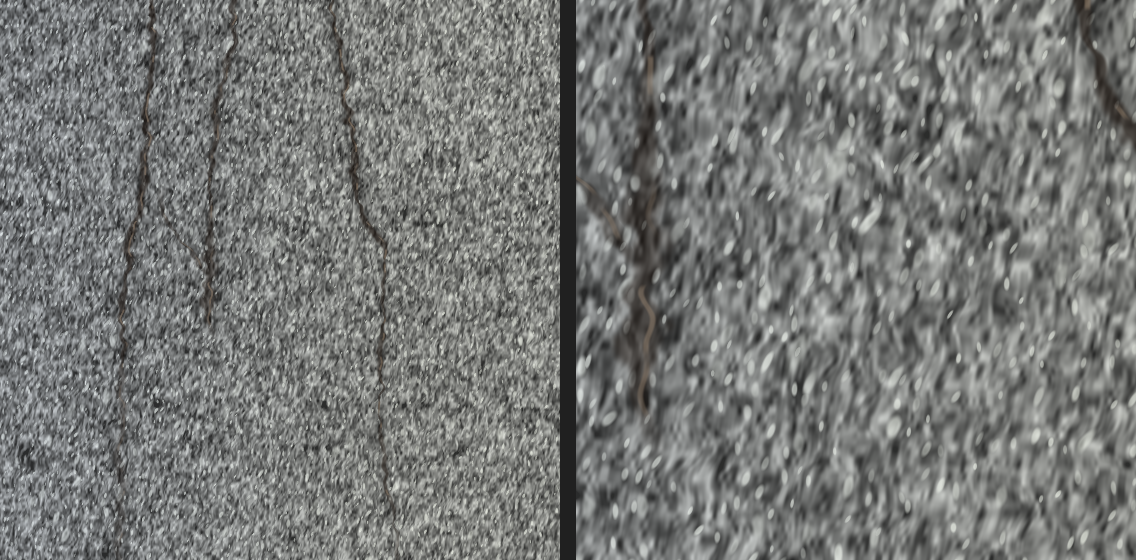
Left: the whole. Right: its middle third, enlarged.
This texture is drawn by a Shadertoy shader. Its source:

```glsl
#define GRAIN_FREQ vec2(235.0, 105.0)
#define GRAIN_CONTRAST 0.43
#define GRAIN_TILT 0.16
#define BASE_LEVEL 0.475
#define FLECK_COLOR vec3(0.83, 0.835, 0.82)
#define CRACK_COLOR vec3(0.20, 0.175, 0.16)
#define RUST_COLOR vec3(0.56, 0.48, 0.41)
#define LEFT_TINT vec3(0.975, 1.0, 1.02)
#define RIGHT_TINT vec3(1.0, 1.01, 0.98)

float hash(vec2 p) {
    return fract(sin(dot(p, vec2(127.1, 311.7))) * 43758.5453);
}

float noise(vec2 p) {
    vec2 i = floor(p), f = fract(p);
    f = f * f * (3.0 - 2.0 * f);
    return mix(mix(hash(i), hash(i + vec2(1, 0)), f.x),
               mix(hash(i + vec2(0, 1)), hash(i + vec2(1, 1)), f.x), f.y);
}

// One elongated pale stone per cell, columns shifted against each other
float flecks(vec2 p, vec2 cell, vec2 radius, float density, float seed) {
    vec2 q = p / cell + seed;
    q.y += 7.0 * hash(vec2(floor(q.x), seed));
    vec2 id = floor(q);
    vec2 jitter = vec2(hash(id + 3.1), hash(id + 8.7)) - 0.5;
    vec2 d = (fract(q) - 0.5 - 0.45 * jitter) * cell;
    d.x -= d.y * 0.5 * (hash(id + 5.3) - 0.4);
    float size = mix(0.6, 1.25, hash(id + 12.9));
    float stone = 1.0 - smoothstep(0.55, 1.2, length(d / radius) / size);
    return stone * step(hash(id + 1.7), density) * mix(0.45, 1.0, hash(id + 6.1));
}

// x: dark core, y: soft dirt around it, z: rusty edge
vec3 crack(vec2 p, float centre, float width, float seed) {
    float wobble = 0.012 * (noise(vec2(p.y * 16.0, seed)) - 0.5)
                 + 0.009 * (noise(vec2(p.y * 65.0, seed + 4.0)) - 0.5);
    float d = p.x - centre - wobble;
    float w = width * mix(0.35, 1.5, noise(vec2(p.y * 28.0, seed + 9.0)));
    float ragged = noise(p * vec2(190.0, 110.0) + seed);
    float core = 1.0 - smoothstep(0.35, 1.35, abs(d) / w + 0.7 * (ragged - 0.5));
    float halo = exp(-pow(d / (3.0 * width), 2.0))
               * smoothstep(0.15, 0.8, noise(p * vec2(60.0, 38.0) + seed));
    float rust = (1.0 - smoothstep(0.0007, 0.0026, abs(d - 0.3 * w)))
               * smoothstep(0.55, 0.8, noise(vec2(p.y * 75.0, seed + 20.0)));
    return vec3(core, halo, rust);
}

vec3 allCracks(vec2 p) {
    float y = p.y;
    // Long left crack, fading in its lower part
    float x = 0.214 + 0.058 * smoothstep(0.30, 0.95, y);
    vec3 c = crack(p, x, 0.0062, 1.0) * mix(0.5, 1.0, smoothstep(0.30, 0.40, y));
    // Short middle crack with a smeared lower end
    x = 0.377 + 0.036 * smoothstep(0.72, 0.92, y);
    float smear = smoothstep(0.40, 0.47, y) * (1.0 - smoothstep(0.52, 0.60, y));
    c = max(c, crack(p, x, 0.0055 + 0.0045 * smear, 2.0)
             * smoothstep(0.38, 0.45, y) * 0.88);
    // Slanting branch that joins it
    x = mix(0.374, 0.287, smoothstep(0.48, 0.66, y));
    c = max(c, crack(p, x, 0.0052, 3.0) * 0.65
             * smoothstep(0.48, 0.52, y) * (1.0 - smoothstep(0.61, 0.68, y)));
    // Long right crack, thin below its bend
    x = 0.685 - 0.042 * smoothstep(0.54, 0.65, y)
      - 0.048 * smoothstep(0.62, 1.02, y)
      + 0.025 * (1.0 - smoothstep(0.0, 0.17, y));
    float strength = smoothstep(0.52, 0.58, y);
    return max(c, crack(p, x, mix(0.0036, 0.0066, strength), 4.0)
                * mix(0.55, 1.0, max(strength, smoothstep(0.07, 0.13, y) * 0.75)));
}

void mainImage(out vec4 fragColor, in vec2 fragCoord) {
    vec2 uv = fragCoord / iResolution.y;

    // Slightly leaning, bent grain direction
    vec2 p = uv;
    p.x -= GRAIN_TILT * uv.y;
    p += 0.005 * (vec2(noise(uv * 55.0), noise(uv * 55.0 + 31.0)) - 0.5);

    // Fine streaky grain
    float grain = noise(p * GRAIN_FREQ) - 0.5
                + 0.65 * (noise(p * GRAIN_FREQ * 1.8 + 17.0) - 0.5);
    float level = BASE_LEVEL + GRAIN_CONTRAST * grain;

    // Broad shading and scattered dark blotches
    level += 0.05 * (noise(uv * 5.0 + 2.0) - 0.5) + 0.06 * (noise(uv * 38.0) - 0.5);
    level += 0.025 * smoothstep(0.1, 0.7, uv.x) - 0.01;
    float blotch = 0.7 * noise(uv * vec2(21.0, 25.0) + 40.0) + 0.3 * noise(uv * 75.0);
    level -= 0.14 * smoothstep(0.72, 0.86, blotch);
    vec3 color = vec3(clamp(level, 0.17, 0.85));

    // Dirt and cracks
    vec3 c = allCracks(uv);
    color *= 1.0 - 0.32 * c.y;
    color = mix(color, CRACK_COLOR + 0.13 * grain, 0.82 * c.x);
    color = mix(color, RUST_COLOR, 0.6 * c.z);

    // Pale stones from small to large
    float pale = 0.0;
    for (int i = 0; i < 3; i++) {
        float k = float(i);
        float scale = pow(1.65, k);
        pale = max(pale, flecks(p, vec2(0.0105, 0.019) * scale,
                                vec2(0.0021, 0.0043) * scale,
                                0.48 - 0.17 * k, 11.3 * k + 2.0) * (1.0 - 0.13 * k));
    }
    pale *= (1.0 - 0.7 * c.x) * (1.0 - 0.35 * c.y);
    color = mix(color, FLECK_COLOR + 0.12 * grain, 0.88 * pale);

    color *= mix(LEFT_TINT, RIGHT_TINT, smoothstep(0.0, 0.8, uv.x));
    fragColor = vec4(clamp(color, 0.0, 1.0), 1.0);
}
```
